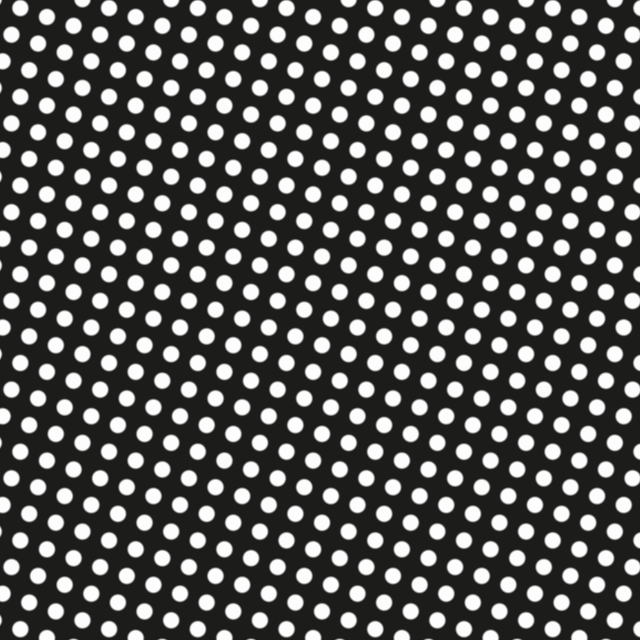
Reproduce this pattern procedurally as a three.js fragment shader.

```glsl
varying vec2 vUv;

// Tilted square lattice: one step runs 3 units across and 1 unit down
vec2 latticeCoords(vec2 p) {
  return 7.213 * vec2(3.0 * p.x - p.y, p.x + 3.0 * p.y);
}

void main() {
  vec2 cell = fract(latticeCoords(vUv - vec2(0.4893, 0.5576)) + 0.5) - 0.5;

  // Round dot with a soft rim, in fractions of the lattice step
  float dotMask = 1.0 - smoothstep(0.233, 0.339, length(cell));

  vec3 ground = vec3(0.11, 0.11, 0.104);
  vec3 dotColor = vec3(0.992);
  gl_FragColor = vec4(mix(ground, dotColor, dotMask), 1.0);
}
```
